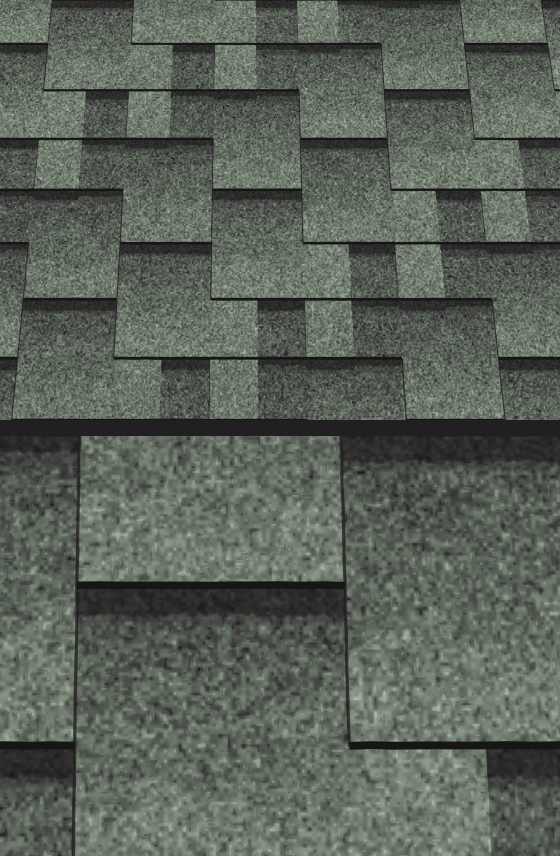
Top, the full canvas; bottom, a detail of the centre.
Reproduce this texture procedurally as a Shadertoy shader.

```glsl
// Green granule-coated roof shingles, seen in slight perspective.
// Each course repeats a 12-unit layout of tabs and gaps, stepped two units left
// per course; shadows, seams and layered value noise give relief and grain.

float hash(vec2 p) {
    vec3 q = fract(vec3(p.xyx) * 0.1031);
    q += dot(q, q.yzx + 33.33);
    return fract((q.x + q.y) * q.z);
}

float noise(vec2 p) {
    vec2 i = floor(p), f = fract(p);
    f = f * f * (3.0 - 2.0 * f);
    return mix(mix(hash(i), hash(i + vec2(1, 0)), f.x),
               mix(hash(i + vec2(0, 1)), hash(i + vec2(1, 1)), f.x), f.y);
}

// 1 between a and b, with soft ends of half width w
float span(float x, float a, float b, float w) {
    return smoothstep(a - w, a + w, x) - smoothstep(b - w, b + w, x);
}

// Soft line around zero distance
float line(float d, float halfWidth, float blur) {
    return 1.0 - smoothstep(halfWidth - blur, halfWidth + blur, abs(d));
}

void mainImage(out vec4 fragColor, in vec2 fragCoord) {
    vec2 p = fragCoord / iResolution.y;
    float down = 1.0 - p.y;

    // Perspective: width of one layout unit, then roof coordinates
    float unit = 0.097 + 0.0205 * down;
    vec2 roof = vec2((p.x - 0.5816) / unit + 4.715, 45.77 - 4.439 / unit);
    float blurX = 0.7 / (iResolution.y * unit);
    float blurY = 0.064 / (iResolution.y * unit * unit);

    // Very slightly uneven cut edges
    vec2 cut = roof + 0.005 * (vec2(noise(roof * 6.0), noise(roof * 6.0 + 70.0)) - 0.5);
    float course = floor(cut.y);
    float t = cut.y - course;                         // 0 at top, 1 at lower edge
    float o = mod(cut.x + 2.0 * (course - 1.0), 12.0); // place in the layout

    // Layout: wide tab 0-3, small tab 4-5, middle tab 8-10
    float tab = span(o, 0.0, 3.0, blurX) + span(o, 4.0, 5.0, blurX) + span(o, 8.0, 10.0, blurX);
    float stem = span(o, 6.0, 8.0, blurX) + span(o, 10.0, 12.0, blurX);
    float joined = span(o, -1.0, 2.0, 0.1) + span(o, 7.0, 11.0, 0.1);

    // Tone of tabs, of the stems above them, and of the recessed gaps
    float mottle = noise(roof * vec2(4.0, 6.0)) - 0.5;
    float fade = t + 0.25 * mottle;
    float tabTone = mix(0.485, mix(0.41, 0.49, smoothstep(0.0, 0.7, fade)), joined);
    float backTone = mix(0.335, mix(0.365, 0.41, stem), smoothstep(0.3, 1.0, fade));
    float tone = mix(backTone, tabTone, tab);

    // Each shingle piece has its own tint, shared by a tab and its stem
    float block = o < 3.0 ? 0.0 : o < 6.0 ? floor(o) : 2.0 * floor(o / 2.0);
    vec2 piece = vec2(round(cut.x - o + block), course + step(6.0, o) - span(o, 8.0, 10.0, 0.0001));
    tone *= 0.97 + 0.06 * hash(piece + 31.0);
    tone *= 1.03 - 0.06 * down + 0.03 * (p.x - 0.66);

    // Two-step shadow below the course above, deeper under its tabs
    float thick = span(o, 2.0, 5.0, blurX) + span(o, 6.0, 7.0, blurX) + span(o, 10.0, 12.0, blurX);
    float ragged = t + 0.035 * (noise(roof * 26.0) - 0.5);
    float outer = (1.0 - tab) * (1.0 - smoothstep(0.22, 0.27, ragged));
    float depth = mix(0.12, 0.19, thick);
    float inner = (1.0 - tab) * (1.0 - smoothstep(depth - 0.015, depth + 0.015, ragged));
    tone = mix(tone, 0.26, outer * 0.85);
    tone = mix(tone, 0.17, inner);

    // Fine mineral granules, with scattered pale and dark chips
    vec2 grit = roof * vec2(30.0, 34.0);
    float grain = 0.22 * (noise(grit) - 0.5) + 0.10 * (noise(grit * 0.6 + 40.0) - 0.5);
    float chip = noise(grit * 0.93 + 90.0);
    grain += 0.11 * smoothstep(0.74, 0.9, chip) - 0.11 * smoothstep(0.26, 0.1, chip);
    tone += (grain + 0.03 * mottle) * (1.0 - 0.4 * outer - 0.3 * inner);

    // Side edges of the tabs, and a fainter one left of the small tab
    float side = max(line(min(o, 12.0 - o), 0.012, blurX),
                 max(line(o - 8.0, 0.012, blurX), line(o - 10.0, 0.012, blurX)));
    side = max(side, 0.8 * line(o - 4.0, 0.01, blurX));
    tone = mix(tone, 0.12, 0.8 * side);

    // Thick lower edges: above and below each exposed course boundary
    float upper = (span(o, 2.0, 8.0, blurX) + span(o, 10.0, 12.0, blurX)) * line(t, 0.02, blurY);
    float lower = (span(o, 0.0, 6.0, blurX) + span(o, 8.0, 10.0, blurX)) * line(1.0 - t, 0.028, blurY);
    tone = mix(tone, 0.085, clamp(max(upper, lower), 0.0, 1.0));

    // Neutral in the dark, green in the light
    tone = clamp(tone, 0.06, 0.75);
    vec3 color = tone * mix(vec3(1.0, 0.995, 0.99), vec3(0.91, 1.0, 0.895), smoothstep(0.18, 0.38, tone));
    fragColor = vec4(color, 1.0);
}
```
